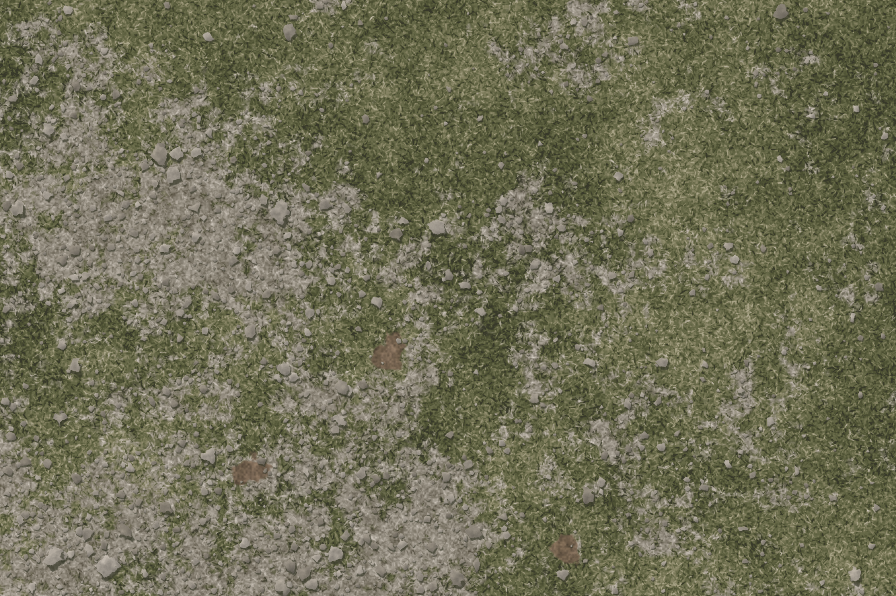
Write a WebGL 2 fragment shader that draws this texture.

```glsl
#version 300 es
precision highp float;
// Dry turf seen from above: fine grass strokes over broken, crumbly soil,
// with angular grey stones gathered on the soil and a few brown clods.
// Tone fields from noise pick the colours; stones are cut by random half-planes.

uniform vec2 u_resolution;
out vec4 fragColor;

const vec3 SHADOW = vec3(0.22, 0.225, 0.165);
const vec3 DARK_GRASS = vec3(0.31, 0.325, 0.205);
const vec3 GRASS = vec3(0.40, 0.41, 0.28);
const vec3 STRAW = vec3(0.51, 0.50, 0.375);
const vec3 DRY_TIP = vec3(0.66, 0.64, 0.53);
const vec3 SOIL = vec3(0.47, 0.44, 0.39);
const vec3 PALE = vec3(0.67, 0.64, 0.60);
const vec3 CLOD = vec3(0.44, 0.365, 0.295);
const vec2 LIGHT = vec2(-0.45, 0.89);
const float SOIL_EDGE = 0.475;
const float SOIL_SOFT = 0.19;
const float BLADE_HALF_LENGTH = 0.5;
const float BLADE_HALF_WIDTH = 0.15;
const float TAU = 6.2831853;

float hash(vec2 p) {
    vec3 v = fract(p.xyx * 0.1031);
    v += dot(v, v.yzx + 33.33);
    return fract((v.x + v.y) * v.z);
}

vec2 hash2(vec2 p) { return vec2(hash(p + 11.7), hash(p + 47.3)); }

float noise(vec2 p) {
    vec2 i = floor(p), f = fract(p);
    f = f * f * (3.0 - 2.0 * f);
    return mix(mix(hash(i), hash(i + vec2(1, 0)), f.x),
               mix(hash(i + vec2(0, 1)), hash(i + vec2(1, 1)), f.x), f.y);
}

float fbm(vec2 p) {
    float sum = 0.0, gain = 0.5;
    for (int i = 0; i < 4; i++) {
        sum += gain * noise(p);
        p = mat2(1.6, 1.2, -1.2, 1.6) * p + 5.3;
        gain *= 0.5;
    }
    return sum / 0.9375;
}

// Bare-soil amount, stronger towards the left and the bottom
float soilField(vec2 p) {
    float trend = 0.10 * (0.7 - p.x) - 0.08 * (p.y - 0.5);
    return 0.30 * fbm(p * 3.1 + 2.0) + 0.40 * fbm(p * 9.0 + 31.0)
         + 0.30 * fbm(p * 24.0 + 57.0) + trend;
}

// Signed tone of short strokes laid in random directions
float blades(vec2 p, float scale) {
    vec2 g = p * scale, cell = floor(g);
    float aa = 0.5 * scale / u_resolution.y, tone = 0.0;
    for (int k = 0; k < 9; k++) {
        vec2 id = cell + vec2(k % 3 - 1, k / 3 - 1);
        vec2 q = g - id - hash2(id + scale);
        float angle = TAU * hash(id + scale * 1.7);
        vec2 dir = vec2(cos(angle), sin(angle));
        float along = max(abs(dot(q, dir)) - BLADE_HALF_LENGTH, 0.0);
        float d = length(vec2(along, q.x * dir.y - q.y * dir.x));
        float cover = 1.0 - smoothstep(-aa, aa, d - BLADE_HALF_WIDTH);
        tone = mix(tone, hash(id + scale * 2.9) - 0.5, cover);
    }
    return tone;
}

vec3 grassColor(float t) {
    vec3 c = mix(SHADOW, DARK_GRASS, smoothstep(-0.1, 0.28, t));
    c = mix(c, GRASS, smoothstep(0.22, 0.52, t));
    c = mix(c, STRAW, smoothstep(0.5, 0.78, t));
    return mix(c, DRY_TIP, smoothstep(0.74, 1.15, t));
}

// Convex outline made of six uneven sides
float chunk(vec2 q, float radius, vec2 seed) {
    float d = -radius;
    for (int i = 0; i < 6; i++) {
        vec2 s = seed + float(i) * 3.7;
        float a = TAU * (float(i) + 0.7 * hash(s)) / 6.0;
        d = max(d, dot(q, vec2(cos(a), sin(a))) - radius * mix(0.55, 1.1, hash(s + 1.9)));
    }
    return d;
}

// One grid of scattered stones; the odds rise from sparse to dense with soil
vec3 addStones(vec3 color, vec2 p, float scale, float sparse, float dense, vec2 sizes) {
    vec2 g = p * scale, cell = floor(g);
    float aa = 0.6 * scale / u_resolution.y;
    float rough = fbm(p * 120.0) - 0.5;
    for (int k = 0; k < 9; k++) {
        vec2 id = cell + vec2(k % 3 - 1, k / 3 - 1);
        vec2 seed = id + scale * 3.0;
        vec2 center = id + 0.15 + 0.7 * hash2(seed);
        float soil = smoothstep(0.43, 0.61, soilField(center / scale));
        if (hash(seed + 5.1) > mix(sparse, dense, soil)) continue;
        float h = hash(seed + 8.3);
        float radius = mix(sizes.x, sizes.y, h * h);
        vec2 q = g - center;
        float shade = chunk(q + LIGHT * radius * 0.45, radius, seed) + rough * radius * 0.5;
        color = mix(color, SHADOW, 0.7 * (1.0 - smoothstep(-aa, aa * 1.5, shade)));
        float d = chunk(q, radius, seed) + rough * radius * 0.8;
        vec3 stone = mix(SOIL, PALE, 0.3 + 0.8 * hash(seed + 2.7));
        stone *= 0.98 + 0.12 * dot(q, LIGHT) / radius + 0.4 * rough;
        color = mix(color, stone, 0.93 * (1.0 - smoothstep(-aa, aa, d)));
    }
    return color;
}

void main() {
    vec2 p = gl_FragCoord.xy / u_resolution.y;
    float aspect = u_resolution.x / u_resolution.y;
    float strokes = 0.45 * blades(p, 80.0) + 0.75 * blades(p, 125.0) + 0.8 * blades(p, 180.0);
    float grain = noise(p * 290.0) - 0.5;

    // Grass with drier and lusher areas
    float dryness = fbm(p * 4.5 + 70.0) - 0.5;
    float tuft = fbm(p * 32.0 + 9.0) - 0.5;
    float tone = 0.46 + strokes + 0.5 * grain + 0.6 * dryness + 0.45 * tuft;
    vec3 color = grassColor(tone);

    // Crumbly soil showing through in ragged flecks
    float crumbs = fbm(p * 70.0 + 15.0) - 0.5;
    float field = soilField(p) + 0.42 * crumbs + 0.16 * strokes;
    vec3 soil = mix(SOIL, PALE, 0.42 + 1.5 * crumbs + 1.1 * strokes + 0.9 * grain);
    color = mix(color, soil, 0.92 * smoothstep(SOIL_EDGE, SOIL_EDGE + SOIL_SOFT, field));

    // Brown clods
    for (int i = 0; i < 3; i++) {
        vec2 h = hash2(vec2(i, 4.0));
        vec2 center = vec2((0.23 + 0.2 * float(i) + 0.06 * h.x) * aspect, 0.05 + 0.4 * hash(h * 90.0));
        float d = chunk(p - center, 0.028, h * 50.0) + 0.035 * (fbm(p * 40.0) - 0.5);
        vec3 clod = CLOD * (1.0 + 0.6 * crumbs + 0.3 * grain);
        color = mix(color, clod, 0.9 * (1.0 - smoothstep(-0.003, 0.003, d)));
    }

    // Stones from pebbles up to lumps
    color = addStones(color, p, 76.0, 0.03, 0.34, vec2(0.18, 0.38));
    color = addStones(color, p, 42.0, 0.03, 0.36, vec2(0.15, 0.36));
    color = addStones(color, p, 22.0, 0.03, 0.28, vec2(0.15, 0.32));
    color = addStones(color, p, 9.0, 0.02, 0.16, vec2(0.10, 0.17));
    fragColor = vec4(color, 1.0);
}
```
